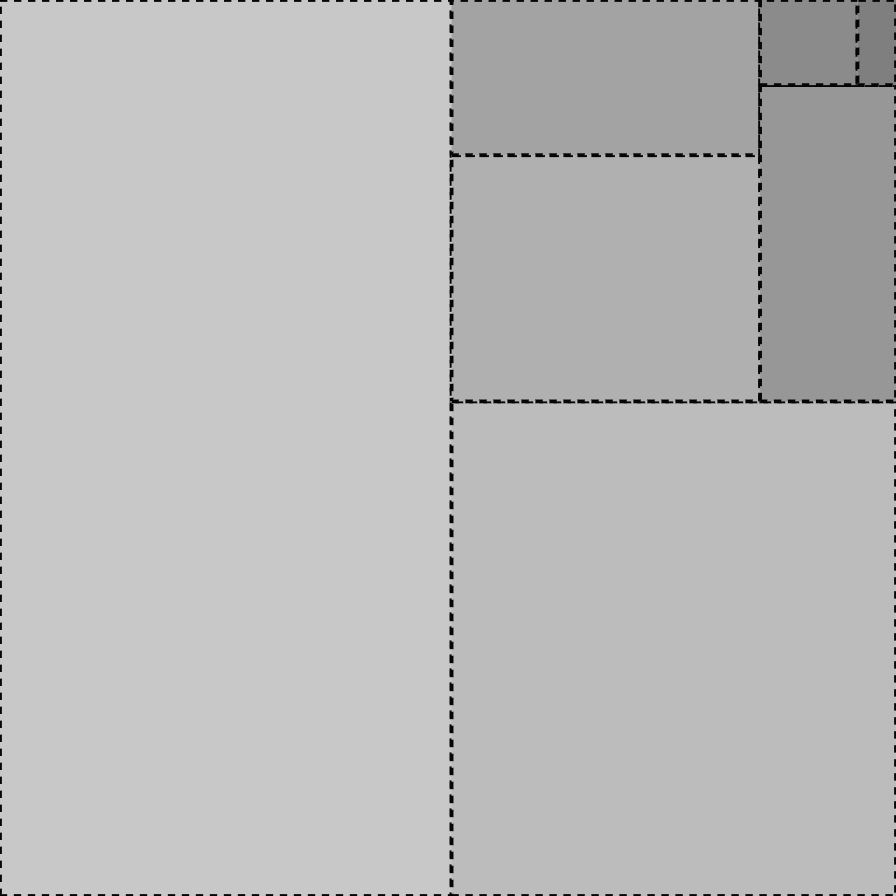
Give the GLSL for this background, as a WebGL 1 fragment shader.

```glsl
precision highp float;
// Grey treemap of seven nested panels, each outlined with a dashed stroke.

uniform vec2 u_resolution;

// Panel boundaries, measured from the lower left
const float MAIN_X = 0.504;
const float SIDE_X = 0.8483;
const float CORNER_X = 0.957;
const float LOWER_Y = 0.552;
const float MIDDLE_Y = 0.8268;
const float CORNER_Y = 0.905;

// Shades fall evenly from the largest panel to the smallest
const float FIRST_SHADE = 0.784;
const float SHADE_STEP = 0.0478;

const vec3 STROKE_COLOR = vec3(0.02);
const float STROKE_HALF_WIDTH = 0.0021;
const float DASH_PERIOD = 0.015625;
const float DASH_HALF_LENGTH = 0.0041;
const float DASH_CENTER = 0.0039;

float coverage(float dist, float pixel) {
  return clamp(0.5 - dist / pixel, 0.0, 1.0);
}

float boxDistance(vec2 p, vec2 size) {
  vec2 d = abs(p - 0.5 * size) - 0.5 * size;
  return max(d.x, d.y);
}

// Distance to the dashes on one edge; start is its offset along the perimeter
float dashedEdge(float across, float along, float len, float start) {
  float phase = mod(start + along - DASH_CENTER + 0.5 * DASH_PERIOD, DASH_PERIOD);
  float dash = abs(phase - 0.5 * DASH_PERIOD) - DASH_HALF_LENGTH;
  float ends = max(-along, along - len);
  return max(max(abs(across) - STROKE_HALF_WIDTH, dash), ends);
}

// Dashes run counterclockwise from the lower left corner
float dashedOutline(vec2 p, vec2 size) {
  float bottom = dashedEdge(p.y, p.x, size.x, 0.0);
  float right = dashedEdge(p.x - size.x, p.y, size.y, size.x);
  float top = dashedEdge(p.y - size.y, size.x - p.x, size.x, size.x + size.y);
  float left = dashedEdge(p.x, size.y - p.y, size.y, 2.0 * size.x + size.y);
  return min(min(bottom, right), min(top, left));
}

// Bounds of each panel as left, bottom, right, top
vec4 panelBounds(int index) {
  if (index == 0) return vec4(0.0, 0.0, MAIN_X, 1.0);
  if (index == 1) return vec4(MAIN_X, 0.0, 1.0, LOWER_Y);
  if (index == 2) return vec4(MAIN_X, LOWER_Y, SIDE_X, MIDDLE_Y);
  if (index == 3) return vec4(MAIN_X, MIDDLE_Y, SIDE_X, 1.0);
  if (index == 4) return vec4(SIDE_X, LOWER_Y, 1.0, CORNER_Y);
  if (index == 5) return vec4(SIDE_X, CORNER_Y, CORNER_X, 1.0);
  return vec4(CORNER_X, CORNER_Y, 1.0, 1.0);
}

void main() {
  vec2 uv = gl_FragCoord.xy / u_resolution;
  float pixel = 1.0 / min(u_resolution.x, u_resolution.y);
  vec3 color = vec3(FIRST_SHADE);

  // Each fill covers the inner half of the strokes drawn before it
  for (int i = 0; i < 7; i++) {
    vec4 bounds = panelBounds(i);
    vec2 size = bounds.zw - bounds.xy;
    vec2 p = uv - bounds.xy;
    vec3 shade = vec3(FIRST_SHADE - SHADE_STEP * float(i));
    color = mix(color, shade, coverage(boxDistance(p, size), pixel));
    color = mix(color, STROKE_COLOR, coverage(dashedOutline(p, size), pixel));
  }

  gl_FragColor = vec4(color, 1.0);
}
```
